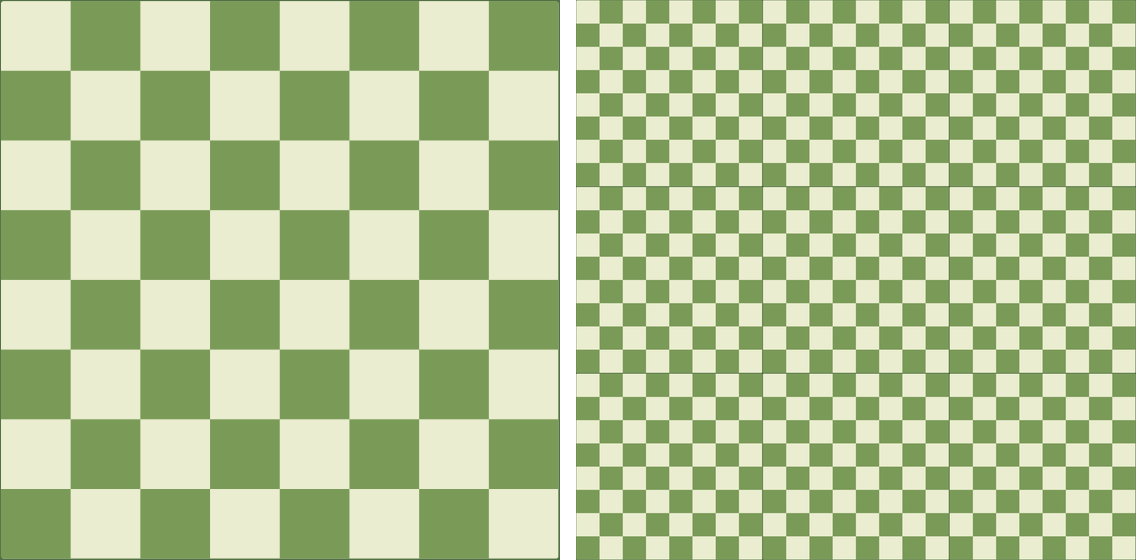
Left: one tile. Right: repeated 3 by 3.
This pattern is drawn by a WebGL 1 fragment shader. Its source:

```glsl
precision highp float;

uniform vec2 u_resolution;

#define CELLS 8.0
#define BOARD_MIN vec2(0.0017, 0.0023)
#define BOARD_MAX vec2(0.9974, 0.9981)
#define CORNER_RADIUS 0.005
#define LIGHT_COLOR vec3(0.918, 0.929, 0.812)
#define DARK_COLOR vec3(0.478, 0.604, 0.345)
#define FRAME_COLOR vec3(0.32, 0.44, 0.27)

// Signed distance to the nearest cell edge, alternating in sign per cell
vec2 alternatingEdge(vec2 cell) {
  return 0.5 - abs(mod(cell + 0.5, 2.0) - 1.0);
}

// Antialiased checker: 1 on dark cells, 0 on light ones
float checker(vec2 cell, vec2 pixel) {
  vec2 side = clamp(2.0 * alternatingEdge(cell) / pixel, -1.0, 1.0);
  return 0.5 + 0.5 * side.x * side.y;
}

float roundedBox(vec2 p, vec2 halfSize, float radius) {
  vec2 q = abs(p) - halfSize + radius;
  return length(max(q, 0.0)) + min(max(q.x, q.y), 0.0) - radius;
}

void main() {
  vec2 uv = gl_FragCoord.xy / u_resolution;
  vec2 pixel = 1.0 / u_resolution;
  vec2 boardSize = BOARD_MAX - BOARD_MIN;

  // Checkered cells
  vec2 cell = (uv - BOARD_MIN) / boardSize * CELLS;
  float dark = checker(cell, pixel / boardSize * CELLS);
  vec3 color = mix(LIGHT_COLOR, DARK_COLOR, dark);

  // Thin frame with rounded inner corners, shared across the tile edges
  vec2 center = 0.5 * (BOARD_MIN + BOARD_MAX);
  float outside = roundedBox(uv - center, 0.5 * boardSize, CORNER_RADIUS);
  float frame = clamp(0.5 + outside / max(pixel.x, pixel.y), 0.0, 1.0);
  color = mix(color, FRAME_COLOR, frame);

  gl_FragColor = vec4(color, 1.0);
}
```
